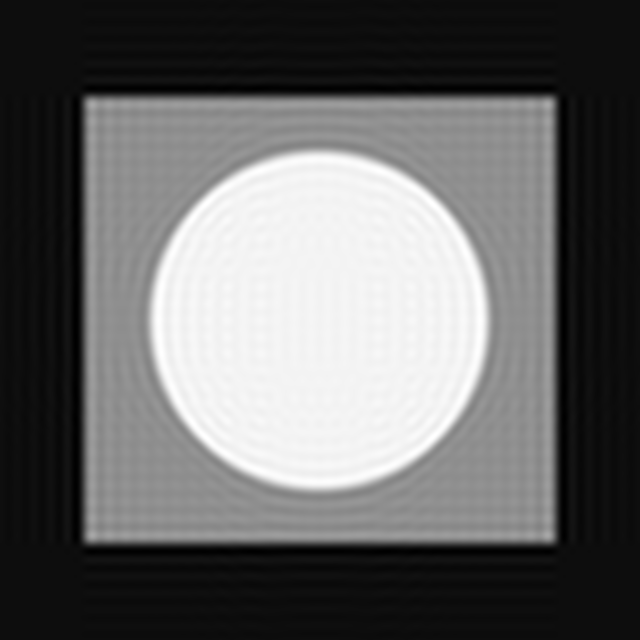
Write a Shadertoy shader that draws this background.

```glsl
// Draws a pale disc on a grey panel over black, band-limited so every edge rings.

const float PI = 3.14159;
const float CUTOFF = 38.4;                      // ripples per canvas width
const vec2  PANEL_HALF = vec2(0.3685, 0.349);
const vec2  DISC_CENTER = vec2(-0.001, -0.001); // from the canvas middle
const float DISC_RADIUS = 0.264;
const int   SLICES = 96;                        // strips that sum to the disc
const float BLACK_LEVEL = 0.05;
const float PANEL_LEVEL = 0.56;
const float DISC_LEVEL = 0.955;

const float OMEGA = 2.0 * PI * CUTOFF;

// Sine integral: short series near zero, rational form beyond it
float sineIntegral(float x) {
    float a = abs(x);
    float s = a * a;
    if (a < 1.0) return x * (1.0 - s / 18.0 + s * s / 600.0);
    float q = s * s;
    float f = (q + 7.2412 * s + 2.4639) / (q + 9.0686 * s + 7.1574) / a;
    float g = (q + 7.5475 * s + 1.5641) / (q + 12.7237 * s + 15.7236) / s;
    return sign(x) * (0.5 * PI - f * cos(a) - g * sin(a));
}

// Band-limited interval from -halfWidth to halfWidth
float ringingBox(float x, float halfWidth) {
    return (sineIntegral(OMEGA * (x + halfWidth))
          + sineIntegral(OMEGA * (halfWidth - x))) / PI;
}

// Low-pass kernel along one axis
float lowPass(float x) {
    return abs(x) < 1e-5 ? OMEGA / PI : sin(OMEGA * x) / (PI * x);
}

// Band-limited disc, summed over vertical strips spaced evenly by angle
float ringingDisc(vec2 p, float radius) {
    float stepAngle = PI / float(SLICES);
    float total = 0.0;
    for (int i = 0; i < SLICES; i++) {
        float angle = (float(i) + 0.5) * stepAngle - 0.5 * PI;
        float stripX = radius * sin(angle);
        float stripHalf = radius * cos(angle);
        total += lowPass(p.x - stripX) * ringingBox(p.y, stripHalf)
               * stripHalf * stepAngle;
    }
    return total;
}

void mainImage(out vec4 fragColor, in vec2 fragCoord) {
    vec2 p = (fragCoord - 0.5 * iResolution.xy) / min(iResolution.x, iResolution.y);

    // Panel, then disc, added as ringing layers
    float panel = ringingBox(p.x, PANEL_HALF.x) * ringingBox(p.y, PANEL_HALF.y);
    float disc = ringingDisc(p - DISC_CENTER, DISC_RADIUS);

    float level = BLACK_LEVEL
                + (PANEL_LEVEL - BLACK_LEVEL) * panel
                + (DISC_LEVEL - PANEL_LEVEL) * disc;
    fragColor = vec4(vec3(clamp(level, 0.0, 1.0)), 1.0);
}
```
